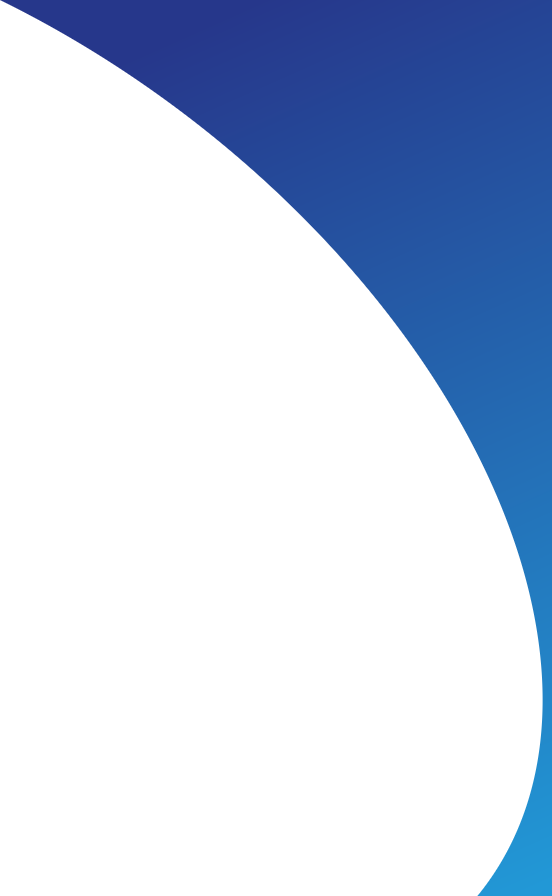
This background is drawn by a Shadertoy shader. Its source:

```glsl
const vec3 WHITE = vec3(1.0);
const vec3 NAVY = vec3(0.149, 0.216, 0.545);
const vec3 SKY = vec3(0.133, 0.596, 0.839);

// Tilted ellipse given by its rightmost point; negative inside
float ellipseField(vec2 p, vec2 rightmost, vec3 conic) {
    vec2 d = vec2(rightmost.x - p.x, p.y - rightmost.y);
    return dot(conic, vec3(d.x * d.x, d.x * d.y, d.y * d.y)) - d.x;
}

// One-pixel soft coverage of the region where the field is negative
float coverage(float field) {
    float slope = length(vec2(dFdx(field), dFdy(field)));
    return clamp(0.5 - field / max(slope, 1e-6), 0.0, 1.0);
}

// Linear blend along a tilted axis
vec3 tiltedGradient(vec2 p, vec2 axis, float offset, vec3 start, vec3 end) {
    return mix(start, end, clamp(dot(p, axis) + offset, 0.0, 1.0));
}

void mainImage(out vec4 fragColor, in vec2 fragCoord) {
    vec2 uv = fragCoord / iResolution.xy;

    // Blue backdrop, dark at the upper left
    vec3 color = tiltedGradient(uv, vec2(0.243, -0.886), 0.771, NAVY, SKY);

    // Large white oval sweeping in from the left
    float oval = ellipseField(uv, vec2(0.983, 0.2188), vec3(0.5403, -0.8652, 1.8441));
    color = mix(color, WHITE, coverage(oval));

    fragColor = vec4(color, 1.0);
}
```
